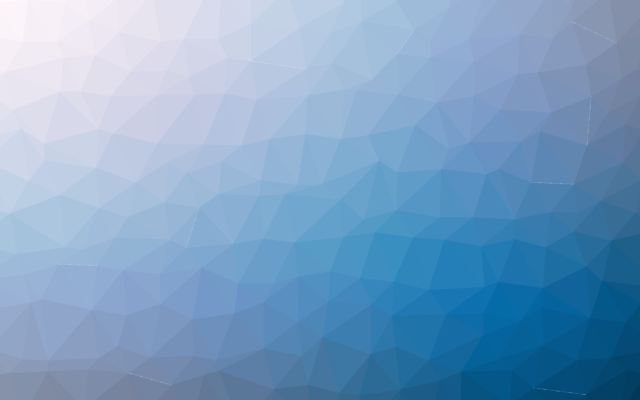
Give the GLSL for this background, as a Shadertoy shader.

```glsl
// Low-poly mesh of flat triangles fading from pale pink at top left to deep navy at bottom right.

const float ROWS = 11.4;      // mesh cells per canvas height
const float JITTER = 0.76;    // full range of vertex displacement, in cells
const float SEAM_SHARE = 0.03;

// Ramp from pale to dark, used along both axes
const vec3 RAMP[9] = vec3[9](
    vec3(1.00, 0.97, 0.98), vec3(0.93, 0.91, 0.95), vec3(0.82, 0.82, 0.90),
    vec3(0.65, 0.74, 0.86), vec3(0.45, 0.66, 0.81), vec3(0.21, 0.56, 0.75),
    vec3(0.02, 0.44, 0.69), vec3(0.02, 0.35, 0.55), vec3(0.01, 0.22, 0.35));

// Linear RGB to white-relative XYZ
const mat3 RGB_TO_XYZ = mat3(
    0.4339, 0.2126, 0.0177,
    0.3762, 0.7152, 0.1095,
    0.1899, 0.0722, 0.8728);

// Cube-root XYZ blends evenly to the eye
vec3 toPerceptual(vec3 rgb) {
    return pow(RGB_TO_XYZ * pow(rgb, vec3(2.2)), vec3(1.0 / 3.0));
}

vec3 fromPerceptual(vec3 v) {
    vec3 linear = inverse(RGB_TO_XYZ) * (v * v * v);
    return pow(clamp(linear, 0.0, 1.0), vec3(1.0 / 2.2));
}

vec3 ramp(float t) {
    float s = clamp(t, 0.0, 1.0) * 8.0;
    int i = min(int(s), 7);
    return mix(toPerceptual(RAMP[i]), toPerceptual(RAMP[i + 1]), s - float(i));
}

// Equal blend of a left-to-right and a top-to-bottom ramp
vec3 background(vec2 uv) {
    return fromPerceptual(mix(ramp(uv.x), ramp(1.0 - uv.y), 0.5));
}

vec2 hash22(vec2 p) {
    vec3 q = fract(p.xyx * vec3(0.1031, 0.1030, 0.0973));
    q += dot(q, q.yzx + 33.33);
    return fract((q.xx + q.yz) * q.zy);
}

vec2 meshVertex(vec2 id) {
    return id + 0.5 + JITTER * (hash22(id + 57.0) - 0.5);
}

float cross2(vec2 a, vec2 b) { return a.x * b.y - a.y * b.x; }

// True when r and s lie on opposite sides of the line a-b
bool separates(vec2 a, vec2 b, vec2 r, vec2 s) {
    return cross2(b - a, r - a) * cross2(b - a, s - a) < 0.0;
}

float edgeDistance(vec2 p, vec2 a, vec2 b) {
    return cross2(p - a, normalize(b - a));
}

// Negative inside a counter-clockwise triangle
float triangleDistance(vec2 p, vec2 a, vec2 b, vec2 c) {
    return max(edgeDistance(p, a, b), max(edgeDistance(p, b, c), edgeDistance(p, c, a)));
}

// Fine broken line along a-b
float brokenSeam(vec2 p, vec2 a, vec2 b, float pixel) {
    vec2 ab = b - a;
    float along = dot(p - a, ab) / dot(ab, ab);
    float d = length(p - a - ab * clamp(along, 0.0, 1.0));
    float dash = 0.55 + 0.45 * sin(along * 38.0) * sin(along * 13.0 + 1.0);
    return dash * clamp(0.5 - (d - 0.012) / pixel, 0.0, 1.0);
}

// Adds one triangle's colour, weighted by its smooth coverage
void addTriangle(vec2 p, vec2 a, vec2 b, vec2 c, float pixel, vec2 extent,
                 inout vec4 total, inout float seam) {
    float cover = clamp(0.5 - triangleDistance(p, a, b, c) / pixel, 0.0, 1.0);
    vec2 centre = (a + b + c) / 3.0;
    if (cover > 0.0) total += cover * vec4(background(centre / extent), 1.0);
    if (hash22(floor(centre * 40.0)).x < SEAM_SHARE)
        seam = max(seam, brokenSeam(p, a, b, pixel));
}

void mainImage(out vec4 fragColor, in vec2 fragCoord) {
    float pixel = ROWS / iResolution.y;
    vec2 p = fragCoord * pixel;
    vec2 extent = iResolution.xy * pixel;
    vec4 total = vec4(0.0);
    float seam = 0.0;

    // Test the jittered quads around this point
    for (int y = -2; y <= 1; y++)
    for (int x = -2; x <= 1; x++) {
        vec2 id = floor(p) + vec2(x, y);
        vec2 a = meshVertex(id);
        vec2 b = meshVertex(id + vec2(1, 0));
        vec2 c = meshVertex(id + vec2(1, 1));
        vec2 d = meshVertex(id + vec2(0, 1));

        // Split along the shorter diagonal that stays inside the quad
        bool acShorter = distance(a, c) < distance(b, d);
        bool splitAC = separates(a, c, b, d) && (acShorter || !separates(b, d, a, c));
        if (!splitAC) { vec2 first = a; a = b; b = c; c = d; d = first; }
        addTriangle(p, a, b, c, pixel, extent, total, seam);
        addTriangle(p, c, d, a, pixel, extent, total, seam);
    }

    vec3 colour = total.rgb / max(total.a, 0.001);
    fragColor = vec4(mix(colour, vec3(0.92, 0.95, 0.97), 0.3 * seam), 1.0);
}
```
